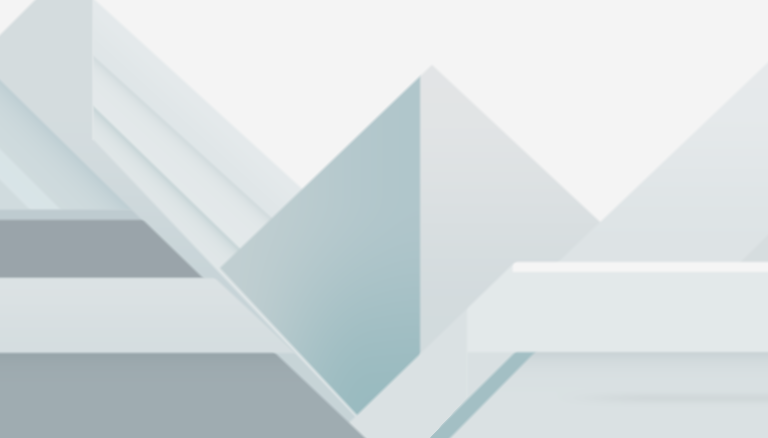
A Shadertoy shader for this background:

```glsl
// Pale folded-paper backdrop: a central peak, slanted bands and flat ledges.

// Signed distance above a line through a point with a given slope.
float above(vec2 p, vec2 point, float slope) {
    return (p.y - point.y - slope * (p.x - point.x)) / sqrt(1.0 + slope * slope);
}

// Soft coverage of the positive side of an edge.
float side(float d) {
    return smoothstep(-0.005, 0.005, d);
}

// Shade that fades out with distance from an edge.
float falloff(float d, float width) {
    return exp(-max(d, 0.0) / width);
}

// Slanted ribbons descending from the upper left.
vec3 leftBands(vec3 color, vec2 p) {
    float outer = -above(p, vec2(0.217, 1.0), -0.912);
    float middle = -above(p, vec2(0.217, 0.868), -0.909);
    float inner = -above(p, vec2(0.217, 0.753), -0.972);
    float lower = -above(p, vec2(0.171, 0.726), -1.057);
    vec3 ribbon = mix(vec3(0.895, 0.915, 0.922), vec3(0.875, 0.9, 0.908), smoothstep(0.0, 0.1, outer));
    vec3 second = mix(vec3(0.89, 0.912, 0.917), vec3(0.81, 0.85, 0.86), falloff(middle, 0.014));
    vec3 third = mix(vec3(0.88, 0.905, 0.91), vec3(0.76, 0.82, 0.83), falloff(inner, 0.014));
    ribbon = mix(ribbon, second, side(middle));
    ribbon = mix(ribbon, third, side(inner));
    color = mix(color, ribbon, side(outer) * side(p.x - 0.212));

    // Front sheet with its folded vertical edge
    vec3 sheet = mix(vec3(0.78, 0.83, 0.845), vec3(0.83, 0.862, 0.872), smoothstep(0.3, 0.75, p.y));
    float cover = max(side(0.212 - p.x), side(lower));
    return mix(color, sheet, cover * side(-above(p, vec2(0.0, 0.92), 1.0)));
}

// Two-sided peak, lit from the right.
vec3 peak(vec3 color, vec2 p) {
    float leftSlope = side(-above(p, vec2(0.986, 0.852), 0.958));
    float rightSlope = side(-above(p, vec2(0.986, 0.852), -0.935));
    float foot = side(above(p, vec2(0.502, 0.388), -1.073));
    vec3 shaded = mix(vec3(0.755, 0.81, 0.82), vec3(0.69, 0.775, 0.795), smoothstep(0.5, 0.96, p.x));
    shaded = mix(shaded, vec3(0.6, 0.73, 0.75), smoothstep(0.55, 0.05, p.y) * smoothstep(0.5, 0.85, p.x));
    vec3 lit = mix(vec3(0.825, 0.857, 0.867), vec3(0.885, 0.895, 0.9), smoothstep(0.25, 0.8, p.y));
    vec3 faces = mix(shaded, lit, side(p.x - 0.959));
    return mix(color, faces, leftSlope * rightSlope * foot);
}

// Rising plane and the ledge with its ramp on the right.
vec3 rightLedge(vec3 color, vec2 p) {
    vec3 plane = mix(vec3(0.865, 0.89, 0.898), vec3(0.9, 0.915, 0.922), smoothstep(0.4, 0.8, p.y));
    plane -= 0.025 * side(-above(p, vec2(1.7, 0.411), 1.0));
    color = mix(color, plane, side(-above(p, vec2(1.37, 0.493), 0.952)));

    // Ramp, brighter beyond the vertical seam
    vec3 ledge = mix(vec3(0.855, 0.883, 0.89), vec3(0.89, 0.912, 0.917), side(p.x - 1.066));
    ledge = mix(ledge, vec3(0.96), side(p.y - 0.379) * side(p.x - 1.17));

    // Recess below the ledge, with a faint second step
    float teal = -above(p, vec2(1.176, 0.196), 0.989);
    float recessEdge = -above(p, vec2(1.221, 0.196), 1.012);
    vec3 recess = mix(vec3(0.855, 0.883, 0.89), vec3(0.78, 0.82, 0.83), falloff(0.196 - p.y, 0.025));
    recess -= 0.035 * exp(-pow((p.y - 0.091) / 0.012, 2.0)) * smoothstep(1.25, 1.5, p.x);
    vec3 under = mix(vec3(0.85, 0.88, 0.887), vec3(0.64, 0.75, 0.77), side(teal));
    under = mix(under, recess, side(recessEdge));
    ledge = mix(ledge, under, side(0.196 - p.y) * side(p.x - 1.066 + 0.1 * side(teal)));
    return mix(color, ledge, side(-above(p, vec2(1.176, 0.402), 0.968)) * side(0.402 - p.y));
}

// Stacked ledges with slanted ends on the left.
vec3 leftLedges(vec3 color, vec2 p) {
    float sheetEdge = -above(p, vec2(0.0, 0.817), -0.985);
    vec3 glass = mix(vec3(0.815, 0.86, 0.87), vec3(0.74, 0.805, 0.825), falloff(sheetEdge, 0.035));
    float stripe = -above(p, vec2(0.0, 0.66), -1.0);
    glass += 0.035 * side(stripe) * side(0.05 - stripe);
    color = mix(color, glass, side(sheetEdge) * side(p.y - 0.521));
    color = mix(color, vec3(0.745, 0.795, 0.815), side(sheetEdge) * side(0.521 - p.y) * side(p.y - 0.365));

    float boxEnd = side(-above(p, vec2(0.326, 0.498), -0.967));
    color = mix(color, vec3(0.605, 0.645, 0.665), boxEnd * side(0.498 - p.y) * side(p.y - 0.365));

    float shelfEnd = side(-above(p, vec2(0.491, 0.365), -0.9375));
    vec3 shelf = mix(vec3(0.835, 0.868, 0.877), vec3(0.86, 0.885, 0.893), smoothstep(0.2, 0.36, p.y));
    color = mix(color, shelf, shelfEnd * side(0.365 - p.y) * side(p.y - 0.194));

    float baseEnd = side(-above(p, vec2(0.628, 0.194), -0.944));
    vec3 base = vec3(0.625, 0.675, 0.695) - 0.035 * falloff(0.194 - p.y, 0.025);
    return mix(color, base, baseEnd * side(0.194 - p.y));
}

void mainImage(out vec4 fragColor, in vec2 fragCoord) {
    vec2 p = fragCoord / iResolution.xy * vec2(1.753, 1.0);
    vec3 color = vec3(0.957);
    color = leftBands(color, p);
    color = peak(color, p);
    color = rightLedge(color, p);
    color = leftLedges(color, p);
    fragColor = vec4(color, 1.0);
}
```
